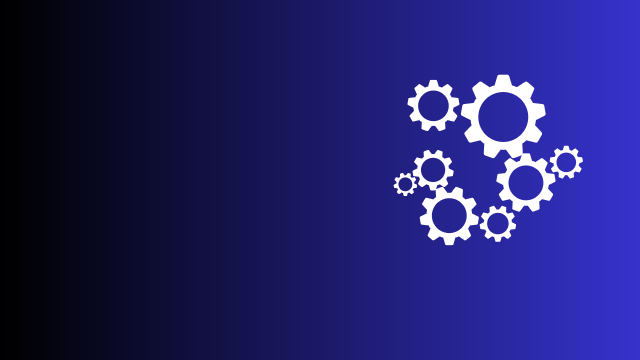
Reproduce this background procedurally as a Shadertoy shader.

```glsl
// A cluster of white gears on a horizontal black-to-blue gradient.
// Each gear is a signed distance: a disc joined with tapered teeth that are
// repeated by folding the angle, minus a round hole.

#define TEETH 9.0
#define ROOT_RADIUS 0.775
#define HOLE_RADIUS 0.59
#define TIP_HALF_WIDTH 0.13
#define TOOTH_TAPER 0.3
#define CORNER_ROUNDING 0.035
#define GRADIENT_END vec3(0.21, 0.197, 0.805)
#define GEAR_COLOR vec3(1.0)

const float TAU = 6.2831853;
const int GEAR_COUNT = 8;

// Centre x, centre y, outer radius (in canvas heights), tooth direction (+1 up, -1 down)
const vec4 GEARS[GEAR_COUNT] = vec4[GEAR_COUNT](
    vec4(1.398, 0.675, 0.1175, 1.0),
    vec4(1.204, 0.706, 0.072, 1.0),
    vec4(1.203, 0.528, 0.057, -1.0),
    vec4(1.126, 0.488, 0.0325, -1.0),
    vec4(1.248, 0.401, 0.082, -1.0),
    vec4(1.461, 0.492, 0.082, 1.0),
    vec4(1.573, 0.549, 0.046, 1.0),
    vec4(1.383, 0.379, 0.0505, -1.0)
);

// Distance to a gear of unit outer radius with one tooth pointing up
float gearDistance(vec2 p) {
    float radius = length(p);

    // Fold every tooth onto the upward one
    float sector = TAU / TEETH;
    float angle = radius > 0.0 ? atan(p.x, p.y) : 0.0;
    angle = mod(angle + 0.5 * sector, sector) - 0.5 * sector;
    vec2 q = radius * vec2(abs(sin(angle)), cos(angle));

    // Tapered tooth with softened corners
    float halfWidth = TIP_HALF_WIDTH + TOOTH_TAPER * (1.0 - q.y);
    float flank = (q.x - halfWidth) / sqrt(1.0 + TOOTH_TAPER * TOOTH_TAPER);
    vec2 corner = vec2(flank, q.y - 1.0) + CORNER_ROUNDING;
    float tooth = length(max(corner, 0.0)) + min(max(corner.x, corner.y), 0.0) - CORNER_ROUNDING;

    float body = min(radius - ROOT_RADIUS, tooth);
    return max(body, HOLE_RADIUS - radius);
}

void mainImage(out vec4 fragColor, in vec2 fragCoord) {
    vec2 p = fragCoord / iResolution.y;
    float pixel = 1.0 / iResolution.y;

    // Background gradient
    vec3 color = GRADIENT_END * fragCoord.x / iResolution.x;

    // Union of all gears
    float dist = 1e3;
    for (int i = 0; i < GEAR_COUNT; i++) {
        vec4 gear = GEARS[i];
        dist = min(dist, gear.z * gearDistance((p - gear.xy) * gear.w / gear.z));
    }

    float coverage = clamp(0.5 - dist / pixel, 0.0, 1.0);
    fragColor = vec4(mix(color, GEAR_COLOR, coverage), 1.0);
}
```
